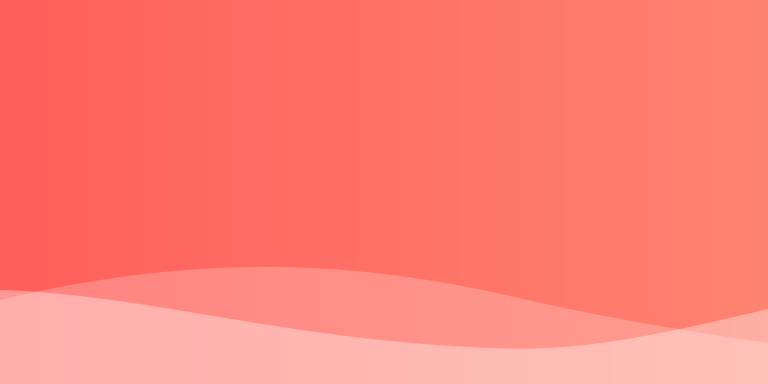
A Shadertoy shader for this background:

```glsl
// Smooth curve through four evenly spaced heights with given slopes
float waveHeight(float x, vec4 heights, vec4 slopes) {
    float s = clamp(x, 0.0, 1.0) * 3.0;
    int i = min(int(s), 2);
    float t = s - float(i);
    float ease = t * t * (3.0 - 2.0 * t);
    return mix(heights[i], heights[i + 1], ease)
         + t * (1.0 - t) * ((1.0 - t) * slopes[i] - t * slopes[i + 1]);
}

// Antialiased coverage of the area below a wave
float below(float y, float height, float pixel) {
    return smoothstep(-0.7 * pixel, 0.7 * pixel, height - y);
}

void mainImage(out vec4 fragColor, in vec2 fragCoord) {
    vec2 uv = fragCoord / iResolution.xy;
    float pixel = 1.0 / iResolution.y;

    // Horizontal coral gradient
    vec3 color = mix(vec3(1.0, 0.37, 0.355), vec3(1.0, 0.515, 0.445), uv.x);

    // Translucent white waves, back then front
    float backWave = waveHeight(uv.x, vec4(0.219, 0.305, 0.228, 0.107),
                                      vec4(0.16, 0.007, -0.153, -0.093));
    float frontWave = waveHeight(uv.x, vec4(0.245, 0.159, 0.0924, 0.195),
                                       vec4(-0.02, -0.107, -0.013, 0.153));
    color = mix(color, vec3(1.0), 0.22 * below(uv.y, backWave, pixel));
    color = mix(color, vec3(1.0), 0.35 * below(uv.y, frontWave, pixel));

    fragColor = vec4(color, 1.0);
}
```
